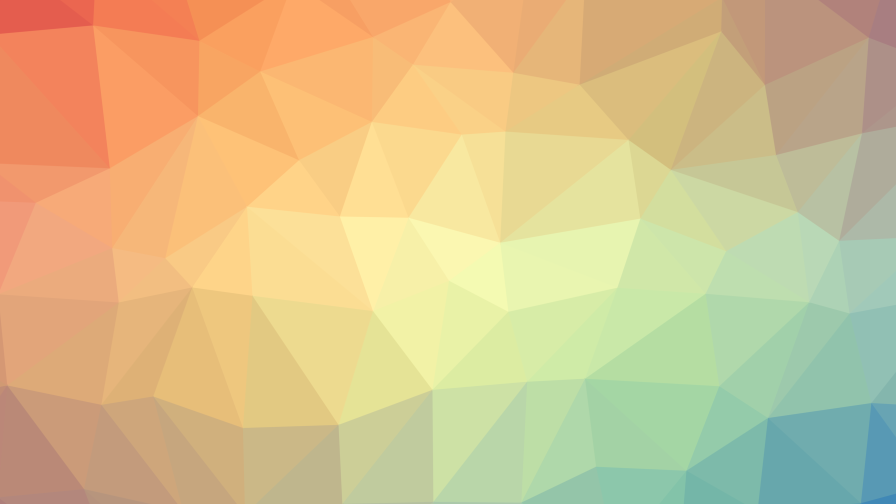
This background is drawn by a WebGL 1 fragment shader. Its source:

```glsl
precision highp float;
// Low-poly background: a jittered lattice is split into triangles, and each
// facet takes one flat colour from a smooth gradient mesh at its centroid.
// The mesh runs from red and orange through pale yellow to green and blue.

#define CELLS 5.9         // lattice cells per canvas height
#define JITTER 0.76       // width of the random vertex offset, in cells
#define SHIFT vec2(0.35, 0.25)  // lattice offset, in cells
#define SEED 17.0         // selects the random arrangement
#define TONE 0.035        // brightness variation between facets
#define EDGE_PIXELS 0.7   // half width of the smoothed edges

uniform vec2 u_resolution;

vec2 hash2(vec2 p) {
  vec2 q = vec2(dot(p, vec2(127.1, 311.7)), dot(p, vec2(269.5, 183.3)));
  return fract(sin(q + SEED) * 43758.55);
}

float cross2(vec2 a, vec2 b) {
  return a.x * b.y - a.y * b.x;
}

// Lattice vertex displaced at random
vec2 vertexAt(vec2 id) {
  return id + 0.5 + JITTER * (hash2(id) - 0.5);
}

// Five evenly spaced colour stops
vec3 ramp(float t, vec3 a, vec3 b, vec3 c, vec3 d, vec3 e) {
  t *= 4.0;
  vec3 col = mix(a, b, clamp(t, 0.0, 1.0));
  col = mix(col, c, clamp(t - 1.0, 0.0, 1.0));
  col = mix(col, d, clamp(t - 2.0, 0.0, 1.0));
  return mix(col, e, clamp(t - 3.0, 0.0, 1.0));
}

// Gradient mesh: horizontal ramps blended from bottom to top
vec3 meshColor(vec2 uv) {
  vec3 bottom = ramp(uv.x, vec3(0.68, 0.48, 0.48), vec3(0.74, 0.64, 0.50),
    vec3(0.70, 0.80, 0.68), vec3(0.50, 0.76, 0.66), vec3(0.25, 0.53, 0.71));
  vec3 lower = ramp(uv.x, vec3(0.81, 0.60, 0.45), vec3(0.90, 0.75, 0.47),
    vec3(0.89, 0.94, 0.63), vec3(0.69, 0.87, 0.64), vec3(0.51, 0.71, 0.68));
  vec3 middle = ramp(uv.x, vec3(0.93, 0.61, 0.49), vec3(0.99, 0.82, 0.53),
    vec3(1.00, 0.99, 0.71), vec3(0.83, 0.92, 0.67), vec3(0.66, 0.80, 0.73));
  vec3 upper = ramp(uv.x, vec3(0.95, 0.53, 0.37), vec3(0.99, 0.71, 0.42),
    vec3(0.99, 0.84, 0.54), vec3(0.84, 0.77, 0.50), vec3(0.69, 0.62, 0.56));
  vec3 top = ramp(uv.x, vec3(0.89, 0.32, 0.30), vec3(0.98, 0.58, 0.34),
    vec3(0.98, 0.69, 0.45), vec3(0.81, 0.64, 0.45), vec3(0.66, 0.47, 0.50));
  return ramp(uv.y, bottom, lower, middle, upper, top);
}

// Signed distance to the line a-b, positive on its left
float edgeDistance(vec2 p, vec2 a, vec2 b) {
  return cross2(b - a, p - a) / max(length(b - a), 0.001);
}

// Facet colour in rgb, weighted by its smoothed coverage in alpha
vec4 facet(vec2 p, vec2 a, vec2 b, vec2 c, float blur) {
  float inside = min(edgeDistance(p, a, b),
    min(edgeDistance(p, b, c), edgeDistance(p, c, a)));
  float coverage = smoothstep(-blur, blur, inside);
  if (coverage <= 0.0) return vec4(0.0);
  vec2 centroid = (a + b + c) / 3.0;
  vec2 uv = (centroid - SHIFT) / CELLS;
  uv.x *= u_resolution.y / u_resolution.x;
  float tone = 1.0 + TONE * (hash2(floor(centroid * 64.0)).x - 0.5);
  return vec4(meshColor(uv) * tone, 1.0) * coverage;
}

void main() {
  vec2 p = gl_FragCoord.xy / u_resolution.y * CELLS + SHIFT;
  float blur = EDGE_PIXELS * CELLS / u_resolution.y;
  vec2 home = floor(p - 0.5);
  vec4 sum = vec4(0.0);

  // Two triangles for each nearby lattice quad
  for (int j = -1; j <= 1; j++) {
    for (int i = -1; i <= 1; i++) {
      vec2 id = home + vec2(float(i), float(j));
      vec2 a = vertexAt(id);
      vec2 b = vertexAt(id + vec2(1.0, 0.0));
      vec2 c = vertexAt(id + vec2(1.0, 1.0));
      vec2 d = vertexAt(id + vec2(0.0, 1.0));

      // Choose the diagonal that avoids thin or folded facets
      float areaAC = min(cross2(b - a, c - a), cross2(c - a, d - a));
      float areaBD = min(cross2(b - a, d - a), cross2(c - b, d - b));
      if (areaAC > areaBD) {
        sum += facet(p, a, b, c, blur) + facet(p, a, c, d, blur);
      } else {
        sum += facet(p, a, b, d, blur) + facet(p, b, c, d, blur);
      }
    }
  }
  gl_FragColor = vec4(sum.rgb / max(sum.a, 0.001), 1.0);
}
```
